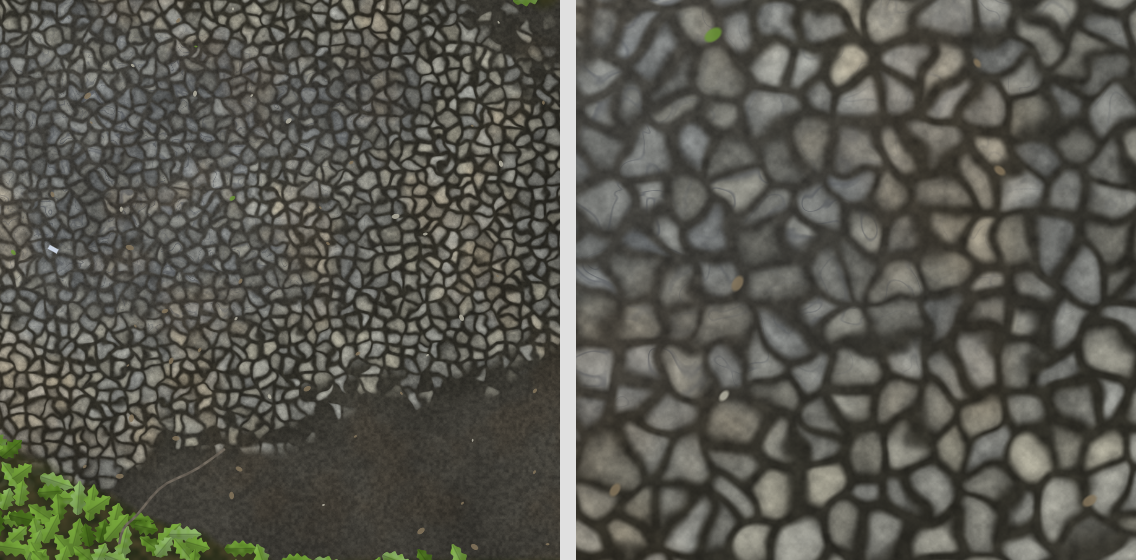
Left: the whole. Right: its middle third, enlarged.
A three.js fragment shader for this texture:

```glsl
varying vec2 vUv;

#define STONES 39.0
#define LEAF_CELLS 29.0
#define LITTER_CELLS 15.0
#define SOFT 0.0014
#define GAP_DARK vec3(0.165, 0.16, 0.135)
#define GAP_WET vec3(0.29, 0.285, 0.27)
#define STONE_GREY vec3(0.43, 0.43, 0.41)
#define MUD vec3(0.235, 0.228, 0.205)
#define LEAF_DARK vec3(0.26, 0.40, 0.10)
#define LEAF_MID vec3(0.42, 0.59, 0.21)
#define LEAF_PALE vec3(0.50, 0.64, 0.37)

float hash(vec2 p) {
  vec3 q = fract(p.xyx * 0.1031);
  q += dot(q, q.yzx + 33.33);
  return fract((q.x + q.y) * q.z);
}

vec2 hash2(vec2 p) { return vec2(hash(p), hash(p + 57.3)); }

float noise(vec2 p) {
  vec2 i = floor(p), f = fract(p);
  f = f * f * (3.0 - 2.0 * f);
  return mix(mix(hash(i), hash(i + vec2(1, 0)), f.x),
             mix(hash(i + vec2(0, 1)), hash(i + vec2(1, 1)), f.x), f.y);
}

float fbm(vec2 p) {
  float sum = 0.0, amp = 0.5;
  for (int i = 0; i < 4; i++) {
    sum += amp * noise(p);
    p = p * 2.03 + 17.1;
    amp *= 0.5;
  }
  return sum / 0.9375;
}

vec2 rotate(vec2 p, float a) {
  return vec2(p.x * cos(a) + p.y * sin(a), p.y * cos(a) - p.x * sin(a));
}

// Rounded Voronoi cells: x = distance to the border, yz = cell id
vec3 pebbles(vec2 p) {
  vec2 base = floor(p), nearest = vec2(0.0), id = base;
  float best = 9.0, crowd = 0.0;
  for (int j = -1; j <= 1; j++) for (int i = -1; i <= 1; i++) {
    vec2 cell = base + vec2(i, j);
    vec2 r = cell + 0.1 + 0.8 * hash2(cell) - p;
    if (dot(r, r) < best) { best = dot(r, r); nearest = r; id = cell; }
  }
  for (int j = -2; j <= 2; j++) for (int i = -2; i <= 2; i++) {
    vec2 cell = id + vec2(i, j);
    vec2 r = cell + 0.1 + 0.8 * hash2(cell) - p, gap = r - nearest;
    if (dot(gap, gap) > 0.0001) crowd += exp(-16.0 * dot(0.5 * (r + nearest), normalize(gap)));
  }
  return vec3(-log(crowd) / 16.0, id);
}

// Stones set in dark grit, wet at upper left, buried in mud at lower right
vec3 ground(vec2 uv) {
  float patches = fbm(uv * 6.0) - 0.5;
  float wet = 1.0 - smoothstep(0.15, 0.62, length((uv - vec2(0.2, 0.68)) * vec2(0.9, 1.25)) + patches * 0.6);
  float mud = smoothstep(-0.08, 0.1, 0.12 + 0.25 * uv.x - uv.y + patches * 0.16);
  mud = max(mud, smoothstep(1.72, 1.95, uv.x + uv.y + patches * 0.3));

  vec2 warp = vec2(noise(uv * 55.0), noise(uv * 55.0 + 31.0)) - 0.5;
  vec3 cell = pebbles(uv * STONES + warp * 0.55);
  float tone = hash(cell.yz + 9.1), inset = 0.09 * hash(cell.yz + 3.7) - 0.02;
  float body = smoothstep(inset, inset + 0.19, cell.x);
  body *= 1.0 - smoothstep(0.0, 0.35, mud * 1.28 - hash(cell.yz + 5.3));

  float grain = fbm(uv * 170.0) - 0.5;
  vec3 grit = mix(mix(GAP_DARK, GAP_WET, wet * 0.75), MUD, mud) * (1.0 + grain * 0.55);
  vec3 tint = mix(vec3(1.03, 1.01, 0.95), vec3(0.97, 1.0, 1.06), hash(cell.yz + 1.9) * 0.6 + wet * 0.4);
  vec3 stone = STONE_GREY * tint * (0.82 + 0.34 * tone + grain * 0.4);
  stone *= 0.94 + 0.25 * smoothstep(0.1, 0.4, cell.x);

  // Curled dark and bluish reflections on the wet stones
  float curl = abs(noise(uv * 90.0 + warp * 3.0) - 0.5);
  float rim = (1.0 - smoothstep(0.0, 0.12, curl)) * wet;
  stone = mix(stone, vec3(0.27, 0.285, 0.32), rim * 0.5 * tone);
  vec3 col = mix(grit, stone, body);
  col *= 1.0 + patches * 0.5;
  return col * mix(vec3(1.0), vec3(1.04, 1.0, 0.96), smoothstep(0.5, 0.75, fbm(uv * 9.0 + 40.0)));
}

// Sparse pale, tan and green specks
vec3 addLitter(vec3 col, vec2 uv) {
  vec2 cell = floor(uv * LITTER_CELLS);
  vec2 q = uv - (cell + 0.2 + 0.6 * hash2(cell + 71.0)) / LITTER_CELLS;
  q = rotate(q, 6.28 * hash(cell + 4.0));
  float kind = hash(cell + 23.0), size = mix(0.0025, 0.0075, pow(hash(cell + 13.0), 2.0));
  float speck = 1.0 - smoothstep(-SOFT, SOFT, length(q * vec2(1.0, 1.6)) - size);
  vec3 tint = mix(vec3(0.52, 0.46, 0.36), vec3(0.72, 0.71, 0.65), step(0.65, kind));
  tint = mix(tint, LEAF_MID, step(0.93, kind));
  col = mix(col, tint, speck * step(0.76, hash(cell + 37.0)) * 0.85);
  vec2 chip = abs(rotate(uv - vec2(0.095, 0.555), -0.5)) - vec2(0.009, 0.004);
  return mix(col, vec3(0.8, 0.84, 0.9), 1.0 - smoothstep(-SOFT, SOFT, max(chip.x, chip.y)));
}

// Thin bent twig, traced along a curve
vec3 addTwig(vec3 col, vec2 uv) {
  float d = 1.0;
  vec2 a = vec2(0.213, 0.03);
  for (int i = 1; i <= 14; i++) {
    float t = float(i) / 14.0;
    vec2 b = mix(mix(vec2(0.213, 0.03), vec2(0.23, 0.105), t), mix(vec2(0.23, 0.105), vec2(0.4, 0.195), t), t);
    b.y += 0.005 * sin(t * 13.0);
    vec2 ab = b - a;
    d = min(d, length(uv - a - ab * clamp(dot(uv - a, ab) / dot(ab, ab), 0.0, 1.0)));
    a = b;
  }
  vec3 bark = vec3(0.42, 0.39, 0.35) * (0.85 + 0.3 * noise(uv * 150.0));
  return mix(col, bark, 1.0 - smoothstep(0.001, 0.0035, d));
}

// Positive inside the planted corners
float bed(vec2 p) {
  float edge = 0.225 * pow(max(1.0 - p.x / 0.54, 0.0), 1.6) + 0.03 * (noise(p * 22.0) - 0.5) * step(p.x, 0.54);
  return max(edge - p.y, 0.03 - length(p - vec2(0.97, 1.015)));
}

// Overlapping lobed leaves on a shaded bed
vec3 addLeaves(vec3 col, vec2 uv) {
  vec2 p = uv * LEAF_CELLS, base = floor(p);
  vec3 shade = mix(vec3(0.12, 0.15, 0.07), vec3(0.27, 0.25, 0.14), noise(uv * 70.0));
  col = mix(col, shade, smoothstep(-0.012, 0.015, bed(uv)) * 0.85);
  for (int j = 2; j >= -2; j--) for (int i = -2; i <= 2; i++) {
    vec2 cell = base + vec2(i, j), root = cell + hash2(cell + 11.0);
    if (bed(root / LEAF_CELLS) < 0.0) continue;
    vec2 q = rotate(p - root, 1.1 + 3.2 * (hash(cell + 6.0) - 0.5));
    float t = q.x / mix(0.6, 1.0, hash(cell + 8.0));
    float width = 0.36 * pow(max(1.0 - t * t, 0.0), 0.7) * (1.0 + 0.22 * sin(t * 13.0)) * (1.0 - 0.2 * t);
    float leaf = (1.0 - smoothstep(-0.04, 0.04, abs(q.y) - width)) * step(abs(t), 1.0);
    float tone = hash(cell + 19.0) + 0.35 * (noise(p * 4.0) - 0.5);
    vec3 green = mix(LEAF_DARK, LEAF_MID, smoothstep(0.0, 0.5, tone));
    green = mix(green, LEAF_PALE, smoothstep(0.65, 1.0, tone));
    green *= 0.88 + 0.2 * smoothstep(-0.12, 0.12, q.y) + 0.1 * t;
    green *= 1.0 - 0.15 * (1.0 - smoothstep(0.0, 0.06, abs(q.y)));
    col = mix(col, green, leaf);
  }
  return col;
}

void main() {
  vec3 col = addLitter(ground(vUv), vUv);
  col = addLeaves(col, vUv);
  col = addTwig(col, vUv);
  gl_FragColor = vec4(col, 1.0);
}
```
